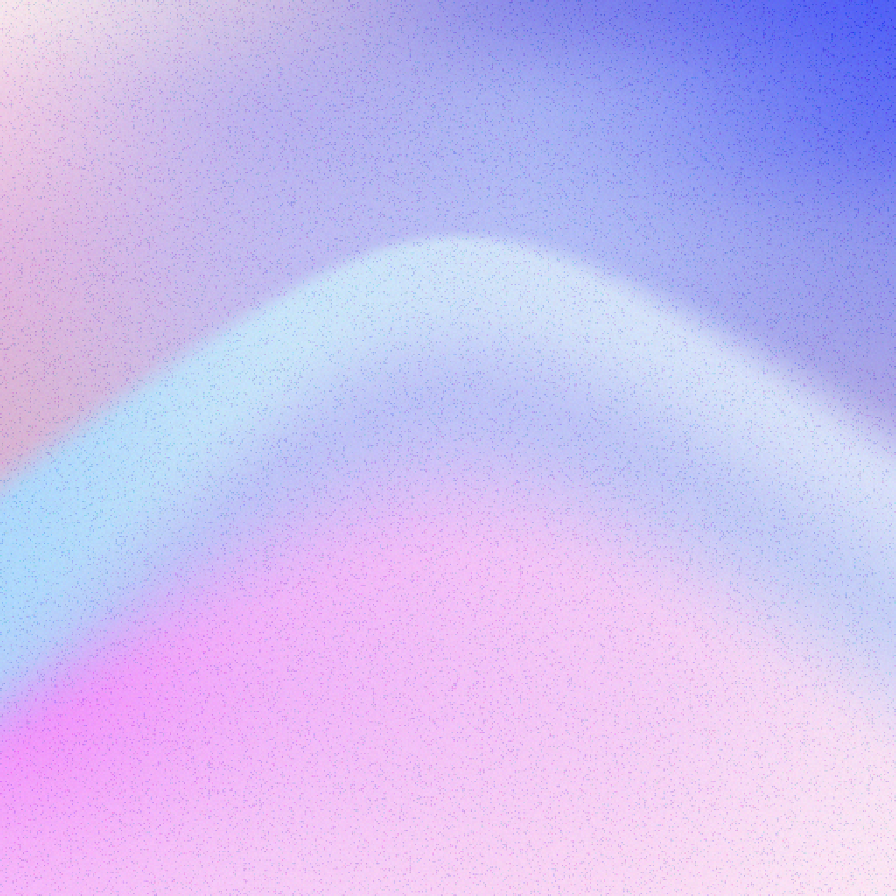
This background is drawn by a WebGL 1 fragment shader. Its source:

```glsl
precision highp float;
// Soft pastel gradient: a pale blue arched ridge between a violet sky and a rose foreground, with fine grain.

uniform vec2 u_resolution;

// Each palette row holds four colours, from the left side to the right.
const mat4 SKY_TOP = mat4(
  0.96, 0.90, 0.92, 1.0,  0.79, 0.73, 0.89, 1.0,
  0.50, 0.51, 0.91, 1.0,  0.30, 0.36, 0.96, 1.0);
const mat4 SKY_HIGH = mat4(
  0.92, 0.78, 0.89, 1.0,  0.71, 0.68, 0.93, 1.0,
  0.65, 0.69, 0.95, 1.0,  0.37, 0.42, 0.95, 1.0);
const mat4 SKY_MID = mat4(
  0.87, 0.70, 0.87, 1.0,  0.74, 0.72, 0.94, 1.0,
  0.70, 0.74, 0.96, 1.0,  0.56, 0.58, 0.92, 1.0);
const mat4 SKY_LOW = mat4(
  0.84, 0.69, 0.82, 1.0,  0.77, 0.75, 0.93, 1.0,
  0.72, 0.74, 0.96, 1.0,  0.67, 0.64, 0.89, 1.0);
const mat4 CREST = mat4(
  0.66, 0.83, 0.98, 1.0,  0.77, 0.88, 0.97, 1.0,
  0.81, 0.87, 0.97, 1.0,  0.83, 0.86, 0.97, 1.0);
const mat4 TROUGH = mat4(
  0.72, 0.77, 0.97, 1.0,  0.73, 0.75, 0.96, 1.0,
  0.73, 0.75, 0.96, 1.0,  0.76, 0.80, 0.96, 1.0);
const mat4 ROSE = mat4(
  0.93, 0.53, 0.98, 1.0,  0.93, 0.69, 0.97, 1.0,
  0.94, 0.76, 0.96, 1.0,  0.95, 0.86, 0.95, 1.0);
const mat4 FOOT = mat4(
  0.95, 0.71, 0.97, 1.0,  0.95, 0.79, 0.96, 1.0,
  0.96, 0.82, 0.95, 1.0,  0.97, 0.89, 0.95, 1.0);

const vec2 PEAK = vec2(0.51, 0.736);
const vec2 SLOPE = vec2(0.77, 0.70);      // left and right flanks
const vec2 FLANK_BLUR = vec2(0.05, 0.09); // edge softening away from the peak
const float PEAK_ROUND = 0.14;
const float PEAK_BLUR = 0.008;

const float GRAIN_CELLS = 512.0;
const float GRAIN_STRENGTH = 0.036;
const float SPECK_RADIUS = 0.5;
const float SPECK_SHARE = 0.13;
const vec3 SPECK_STRENGTH = vec3(0.18, 0.17, 0.07);

vec3 hash3(vec2 p) {
  vec3 q = fract(p.xyx * vec3(0.1031, 0.1030, 0.0973));
  q += dot(q, q.yxz + 33.33);
  return fract((q.xxy + q.yzz) * q.zyx);
}

// Smooth blend weights of the four colours in a palette row.
vec4 rowWeights(float x) {
  float a = smoothstep(-0.05, 0.35, x);
  float b = smoothstep(0.25, 0.65, x);
  float c = smoothstep(0.55, 1.05, x);
  return vec4((1.0 - a) * (1.0 - b) * (1.0 - c), a * (1.0 - b) * (1.0 - c), b * (1.0 - c), c);
}

vec3 skyColor(vec4 w, float y) {
  vec4 sky = mix(SKY_LOW * w, SKY_MID * w, smoothstep(0.50, 0.74, y));
  sky = mix(sky, SKY_HIGH * w, smoothstep(0.70, 0.89, y));
  return mix(sky, SKY_TOP * w, smoothstep(0.86, 1.02, y)).rgb;
}

// The layers under the ridge lie deeper on the left flank.
vec3 groundColor(vec4 w, vec2 uv, float depth) {
  float left = 1.0 - smoothstep(0.0, 0.45, uv.x);
  float trough = smoothstep(0.05 + 0.07 * left, 0.19 + 0.08 * left, depth);
  float rose = smoothstep(0.18 + 0.02 * left, 0.37 - 0.05 * left, depth);
  vec4 base = mix(FOOT * w, ROSE * w, smoothstep(-0.04, 0.25, uv.y));
  return mix(mix(CREST * w, TROUGH * w, trough), base, rose).rgb;
}

// Even grain plus sparse darker dots of random tint; the mean colour is kept.
vec3 grain(vec2 uv, float pixel) {
  vec2 p = uv * GRAIN_CELLS;
  vec2 cell = floor(p);
  vec3 tint = hash3(cell + 57.0);
  float soft = max(0.1, 0.5 * pixel * GRAIN_CELLS);
  float disc = 1.0 - smoothstep(SPECK_RADIUS - soft, SPECK_RADIUS + soft, length(fract(p) - 0.5));
  float present = disc * step(hash3(cell + 211.0).z, SPECK_SHARE);
  vec3 specks = SPECK_STRENGTH * (0.5 * SPECK_SHARE - present * tint);
  return specks + GRAIN_STRENGTH * (hash3(cell + 11.0) - 0.5);
}

void main() {
  vec2 uv = gl_FragCoord.xy / u_resolution;
  float pixel = 1.0 / min(u_resolution.x, u_resolution.y);

  // Hyperbolic ridge with its own slope and blur on each side.
  float dx = uv.x - PEAK.x;
  float side = step(0.0, dx);
  float run = mix(SLOPE.x, SLOPE.y, side) * dx;
  float ridge = PEAK.y + PEAK_ROUND - sqrt(run * run + PEAK_ROUND * PEAK_ROUND);
  float depth = ridge - uv.y;
  float blur = PEAK_BLUR + mix(FLANK_BLUR.x, FLANK_BLUR.y, side) * abs(dx) + pixel;

  vec4 w = rowWeights(uv.x);
  vec3 color = mix(skyColor(w, uv.y), groundColor(w, uv, depth), smoothstep(-blur, blur, depth));
  color += grain(uv, pixel);
  gl_FragColor = vec4(clamp(color, 0.0, 1.0), 1.0);
}
```
